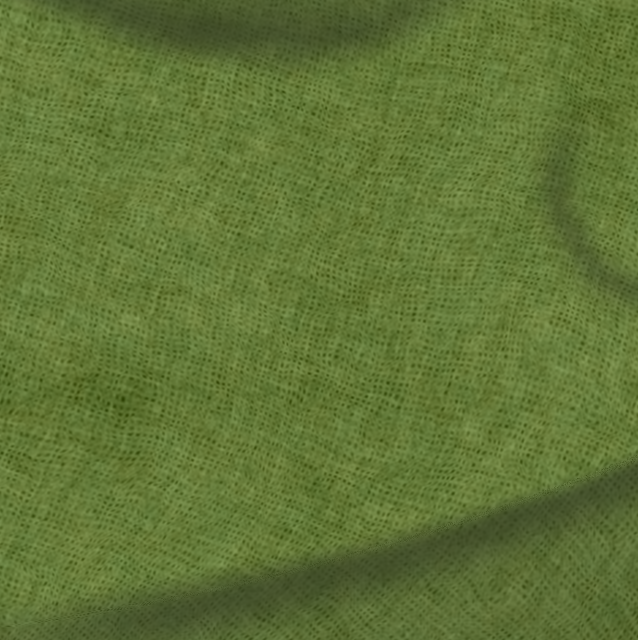
This texture is drawn by a Shadertoy shader. Its source:

```glsl
// Soft green woven cloth with a fine irregular weave and shadowed folds.

float hash(vec2 p) {
    vec3 q = fract(vec3(p.xyx) * 0.1031);
    q += dot(q, q.yzx + 33.33);
    return fract((q.x + q.y) * q.z);
}

float noise(vec2 p) {
    vec2 i = floor(p), f = fract(p);
    f = f * f * (3.0 - 2.0 * f);
    return mix(mix(hash(i), hash(i + vec2(1, 0)), f.x),
               mix(hash(i + vec2(0, 1)), hash(i + vec2(1, 1)), f.x), f.y);
}

float fbm(vec2 p) {
    float sum = 0.0, amp = 0.5;
    for (int i = 0; i < 4; i++) {
        sum += amp * noise(p);
        p = p * 2.03 + 17.3;
        amp *= 0.5;
    }
    return sum / 0.9375;
}

vec2 noise2(vec2 p) {
    return vec2(noise(p), noise(p + 43.0)) - 0.5;
}

vec2 rotate(vec2 p, float a) {
    return vec2(cos(a) * p.x - sin(a) * p.y, sin(a) * p.x + cos(a) * p.y);
}

// Depth below the long crease that climbs to the right
float creaseDepth(vec2 p) {
    return 0.025 + 0.13 * p.x + 0.135 * p.x * p.x - p.y;
}

// Shadow of all folds, 0 = lit, 1 = darkest
float foldShadow(vec2 p) {
    vec2 w = p + 0.04 * (vec2(fbm(p * 7.0), fbm(p * 7.0 + 40.0)) - 0.5);

    // long lower crease: crisp at the right, soft at the left
    float d = creaseDepth(mix(p, w, 0.4));
    float crease = smoothstep(-mix(0.05, 0.012, p.x), 0.025, d);
    crease *= mix(0.92, 0.3, smoothstep(0.025, 0.11, d)) * mix(0.5, 1.0, smoothstep(0.0, 0.3, p.x));

    // hanging fold along the top, mottled inside and fading to the right
    float x = w.x - 0.46;
    float top = w.y - 0.905 - x * x * (x > 0.0 ? 1.2 : 0.55);
    float sag = smoothstep(-0.035, 0.045, top) * mix(0.95, 0.6, smoothstep(0.03, 0.09, top));
    sag *= mix(1.0, 0.6, smoothstep(0.5, 0.7, p.x)) * (0.8 + 0.4 * fbm(p * 12.0 + 6.0));

    // curved dent at the right edge
    vec2 c = w - vec2(1.03, 0.70);
    float ring = (length(c * vec2(1.0, c.y > 0.0 ? 0.8 : 1.0)) - 0.16) / 0.032;
    float dent = 0.55 * exp(-ring * ring) * smoothstep(0.88, 0.7, p.y);
    return max(max(crease, sag), dent);
}

// Broad soft undulation of the lit cloth
float undulation(vec2 p) {
    float band = exp(-pow((p.y - 0.40 + 0.05 * p.x) / 0.045, 2.0)) * smoothstep(0.85, 0.4, p.x);
    vec2 a = (p - vec2(0.94, 0.83)) / vec2(0.09, 0.12);
    vec2 b = (p - vec2(0.16, 0.79)) / vec2(0.07, 0.05);
    return 0.4 * (fbm(p * 6.0 + 3.0) - 0.5) - 0.2 * band
         - 0.28 * exp(-dot(a, a)) - 0.14 * exp(-dot(b, b));
}

// Thread net with uneven gaps, knots, slubs and fuzz, centred on zero
float weave(vec2 p) {
    float under = smoothstep(0.0, 0.01, creaseDepth(p));
    float low = max(0.0, 0.5 - p.y);
    vec2 bend = vec2(0.45 * low * low, 0.2 * p.x * low) + 0.045 * noise2(p * 3.5)
              + 0.011 * noise2(p * 17.0) + 0.0055 * noise2(p * 52.0);
    vec2 q = rotate(p + bend, mix(0.27, 0.5, under)) * 110.0 + 200.0;
    vec2 thread = 0.5 - 0.5 * cos(6.28318 * q);
    float gap = thread.x * thread.y * mix(0.35, 1.5, hash(floor(q)));
    float knot = (1.0 - thread.x) * (1.0 - thread.y) * (hash(floor(q + 0.5) + 7.0) - 0.4);
    float slub = noise(q * vec2(1.1, 0.2)) + noise(q * vec2(0.2, 1.1) + 70.0) - 1.0;
    float fuzz = noise(p * 235.0) + 0.7 * noise(p * 125.0 + 9.0) - 0.85;
    return mix(0.45, 0.85, noise(p * 24.0 + 5.0)) * (0.23 - gap)
         + 0.4 * knot + 0.32 * slub + 0.42 * fuzz;
}

void mainImage(out vec4 fragColor, in vec2 fragCoord) {
    vec2 p = fragCoord / iResolution.xy;
    float shadow = clamp(foldShadow(p), 0.0, 1.0);
    float tone = 0.6 + undulation(p) + weave(p);

    // lit cloth, with faint drift between yellow and cool green
    vec3 cloth = mix(vec3(0.305, 0.385, 0.13), vec3(0.455, 0.54, 0.28), tone);
    cloth += vec3(0.035, 0.0, -0.015) * (fbm(p * 26.0 + 8.0) - 0.5);

    // shadows turn greyer and mute the weave
    vec3 shade = vec3(0.253, 0.30, 0.158) + 0.3 * (cloth - vec3(0.39, 0.47, 0.21));
    fragColor = vec4(clamp(mix(cloth, shade, shadow), 0.0, 1.0), 1.0);
}
```
